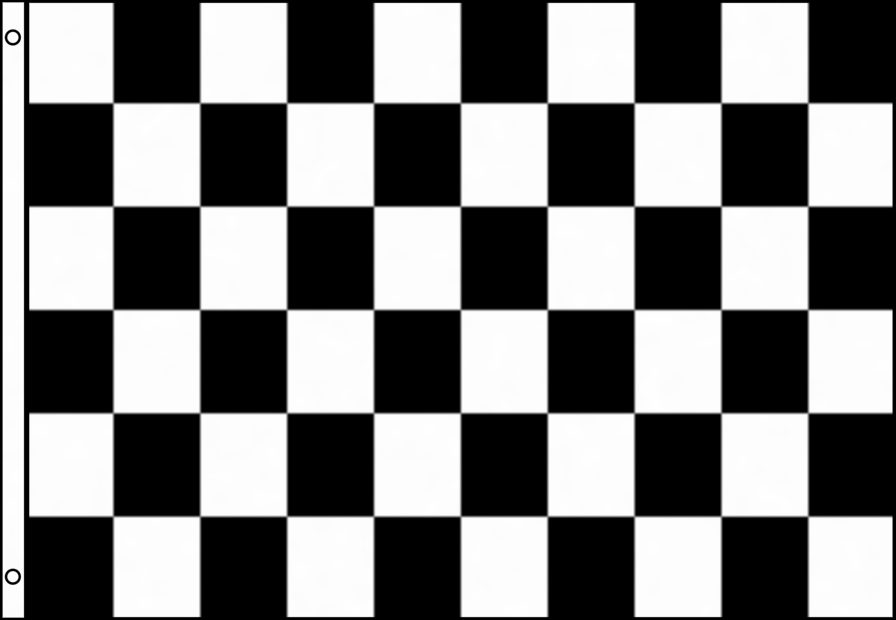
Give the GLSL for this pattern, as a Shadertoy shader.

```glsl
// Black and white checkered flag, ten by six cells, with a white hoist band and two ringed eyelets.

// Lengths are in units of the canvas height
const vec2 CELL = vec2(0.1401, 1.0 / 6.0);
const vec2 GRID_ORIGIN = vec2(0.0429, 0.0);
const vec2 FIELD_MIN = vec2(0.0472, 0.0047);
const vec2 FIELD_MAX = vec2(1.4396, 0.9953);
const vec2 BAND_MIN = vec2(0.0042, 0.0038);
const vec2 BAND_MAX = vec2(0.0387, 0.9962);
const float EYELET_X = 0.0208;
const float EYELET_LOW = 0.0698;
const float EYELET_HIGH = 0.9396;
const float EYELET_RADIUS = 0.0110;
const float EYELET_STROKE = 0.0040;
const float EDGE_SOFTNESS = 0.0034;
const float CLOTH_WHITE = 0.992;

vec2 hashGradient(vec2 cell) {
    vec2 h = vec2(dot(cell, vec2(127.1, 311.7)), dot(cell, vec2(269.5, 183.3)));
    return 2.0 * fract(sin(h) * 43758.5) - 1.0;
}

float gradientNoise(vec2 p) {
    vec2 i = floor(p);
    vec2 f = fract(p);
    vec2 u = f * f * (3.0 - 2.0 * f);
    vec2 e = vec2(0.0, 1.0);
    float low = mix(dot(hashGradient(i), f),
                    dot(hashGradient(i + e.yx), f - e.yx), u.x);
    float high = mix(dot(hashGradient(i + e.xy), f - e.xy),
                     dot(hashGradient(i + e.yy), f - e.yy), u.x);
    return mix(low, high, u.y);
}

float coverage(float dist, float soft) {
    return 1.0 - smoothstep(-soft, soft, dist);
}

float boxDistance(vec2 p, vec2 lower, vec2 upper) {
    vec2 d = abs(p - 0.5 * (lower + upper)) - 0.5 * (upper - lower);
    return length(max(d, 0.0)) + min(max(d.x, d.y), 0.0);
}

float ringDistance(vec2 p, float radius, float stroke) {
    return abs(length(p) - radius) - 0.5 * stroke;
}

// Alternating cells, with the lower left one dark
float checker(vec2 p, vec2 cell, float soft) {
    vec2 edgeDistance = (0.5 - abs(mod(p / cell + 0.5, 2.0) - 1.0)) * cell;
    vec2 side = 2.0 * smoothstep(-soft, soft, edgeDistance) - 1.0;
    return 0.5 - 0.5 * side.x * side.y;
}

// White hoist band with one dark ring near each end
float hoistBand(vec2 p, float soft, float fine) {
    float band = coverage(boxDistance(p, BAND_MIN, BAND_MAX), soft);
    float eyeletY = p.y < 0.5 ? EYELET_LOW : EYELET_HIGH;
    vec2 local = p - vec2(EYELET_X, eyeletY);
    float ring = coverage(ringDistance(local, EYELET_RADIUS, EYELET_STROKE), fine);
    return band * (1.0 - ring);
}

void mainImage(out vec4 fragColor, in vec2 fragCoord) {
    vec2 p = fragCoord / iResolution.y;
    float pixel = 1.0 / iResolution.y;
    float soft = max(EDGE_SOFTNESS, 0.75 * pixel);
    float fine = max(0.4 * EDGE_SOFTNESS, 0.75 * pixel);

    // Checkered field, framed in black
    float field = coverage(boxDistance(p, FIELD_MIN, FIELD_MAX), fine);
    float light = field * checker(p - GRID_ORIGIN, CELL, soft);
    light = max(light, hoistBand(p, fine, fine));

    // Faint mottling of the white cloth
    float cloth = CLOTH_WHITE + 0.008 * gradientNoise(p * 28.0);
    fragColor = vec4(vec3(light * cloth), 1.0);
}
```
